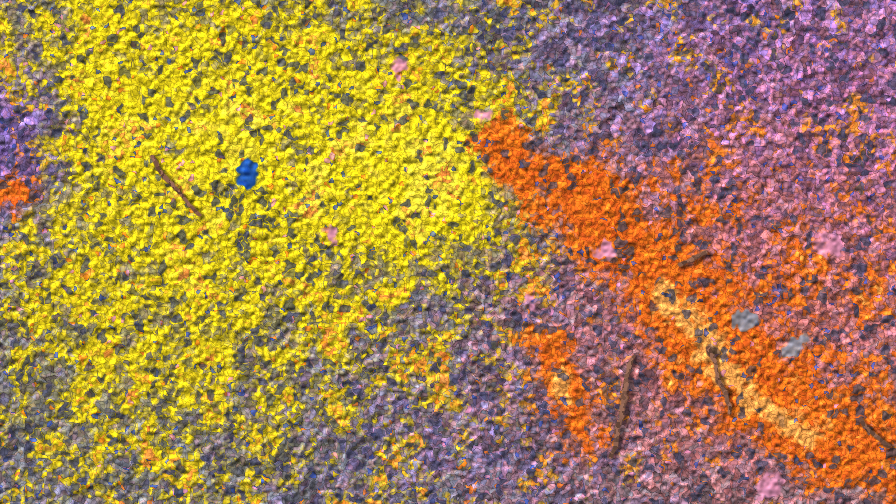
A Shadertoy shader for this texture:

```glsl
// Rough asphalt dusted with coloured powder: yellow at left, an orange streak at right.
// Soft density fields decide where each pigment lies; cellular grains and clumpy
// noise break the fields into crumbs, then relief lighting and debris are added.

vec3 hash3(vec2 p) {
    vec3 q = fract(p.xyx * vec3(.1031, .1030, .0973));
    q += dot(q, q.yxz + 33.33);
    return fract((q.xxy + q.yzz) * q.zyx);
}

float noise(vec2 p) {
    vec2 i = floor(p), f = fract(p);
    f = f * f * (3. - 2. * f);
    return mix(mix(hash3(i).x, hash3(i + vec2(1, 0)).x, f.x),
               mix(hash3(i + vec2(0, 1)).x, hash3(i + 1.).x, f.x), f.y);
}

float fbm(vec2 p) {
    float sum = 0., amp = .5;
    for (int i = 0; i < 4; i++) {
        sum += amp * noise(p);
        p = mat2(1.6, 1.2, -1.2, 1.6) * p + 7.3;
        amp *= .55;
    }
    return sum / 1.01;
}

// Cellular grains: returns the distance to the gap, and a random id per grain.
float grains(vec2 p, out vec3 id) {
    vec2 cell = floor(p);
    float near = 9., next = 9.;
    for (int y = -1; y <= 1; y++)
    for (int x = -1; x <= 1; x++) {
        vec2 c = cell + vec2(x, y);
        vec3 h = hash3(c + 17.);
        float d = length(c + .1 + .8 * h.xy - p);
        if (d < near) { next = near; near = d; id = hash3(c + 91.); }
        else next = min(next, d);
    }
    return next - near;
}

float blob(vec2 p, vec2 centre, vec2 radius) {
    vec2 q = (p - centre) / radius;
    return exp(-dot(q, q));
}

float segment(vec2 p, vec2 a, vec2 b) {
    vec2 v = b - a;
    return length(p - a - v * clamp(dot(p - a, v) / dot(v, v), 0., 1.));
}

float relief(vec2 p) {
    return .55 * noise(p * 65.) + .45 * noise(p * 130.);
}

void mainImage(out vec4 fragColor, in vec2 fragCoord) {
    vec2 p = fragCoord / iResolution.y;
    float pixel = 1. / iResolution.y;
    vec2 warp = vec2(fbm(p * 18.), fbm(p * 18. + 40.)) - .5;
    vec2 ragged = vec2(noise(p * 110.), noise(p * 110. + 60.)) - .5;
    vec2 w = p + .07 * warp;

    vec3 coarse, fine;
    float gap = grains(p * 58. + warp * 2. + ragged * .7, coarse);
    float fineGap = grains(p * 130. + ragged, fine);
    float clump = fbm(p * 24. + 5.) - .5;
    float crumbs = 1.3 * clump + .42 * (fine.x - .5) + .3 * (coarse.x - .5);

    // Bare stone: slate, turning violet at upper right and rose at lower right
    float violet = blob(w, vec2(1.75, .85), vec2(.65, .5)) + blob(w, vec2(0., .73), vec2(.13, .18))
                 + .35 * blob(w, vec2(.9, .1), vec2(.4, .3));
    vec3 col = mix(vec3(.41, .42, .47), vec3(.50, .39, .67), clamp(violet + .7 * (coarse.y - .5), 0., 1.));
    float rose = .85 * blob(w, vec2(1.48, .32), vec2(.48, .42)) + .3 * blob(w, vec2(1.75, .85), vec2(.4));
    col = mix(col, vec3(.75, .42, .42), clamp(rose + .6 * (fine.y - .5), 0., .9));
    col = mix(col, vec3(.80, .46, .70), .7 * smoothstep(.72, .95, fine.z)
              * blob(w, vec2(1.75, .75), vec2(.45, .4)));
    col *= .74 + .58 * coarse.z;

    // Yellow powder: thin dust first, then crumbs with pale lumps
    float yellow = .72 * blob(w, vec2(.48, .76), vec2(.48, .31))
                 + .55 * blob(w, vec2(.88, .62), vec2(.16, .18))
                 + .40 * blob(w, vec2(.3, .28), vec2(.55, .38))
                 + .25 * blob(w, vec2(.12, .95), vec2(.3, .15))
                 - .6 * blob(w, vec2(.01, .71), vec2(.09, .15)) + .05;
    col = mix(col, vec3(.66, .60, .24), .65 * smoothstep(.1, .5, yellow + .5 * crumbs));
    float cover = smoothstep(.27, .62, yellow + crumbs);
    col = mix(col, mix(vec3(.80, .70, .10), vec3(.99, .90, .10), .5 * fine.y + .6 * yellow), .95 * cover);
    col = mix(col, vec3(1., .93, .36), .5 * smoothstep(.75, 1.15, yellow + 1.5 * clump));

    // Orange powder: bent streak, short lower streak and loose haze
    float streak = min(min(segment(w, vec2(.99, .70), vec2(1.17, .60)),
                           segment(w, vec2(1.17, .60), vec2(1.41, .31))),
                       min(segment(w, vec2(1.41, .31), vec2(1.60, .14)),
                           segment(w, vec2(1.60, .14), vec2(1.80, .06))));
    float width = mix(.056, .085, smoothstep(1.1, 1.7, p.x));
    float lower = segment(w, vec2(1.09, .31), vec2(1.15, .13));
    float orange = .9 * exp(-streak * streak / (width * width)) + .7 * exp(-lower * lower / .0022)
                 + .34 * blob(w, vec2(1.58, .40), vec2(.40, .30))
                 + .25 * blob(w, vec2(1.25, .62), vec2(.22, .13))
                 + .6 * blob(w, vec2(.03, .61), vec2(.05, .05)) + .04;
    col = mix(col, vec3(.76, .42, .30), .55 * smoothstep(.12, .55, orange + .5 * crumbs));
    cover = smoothstep(.30, .62, orange + .85 * crumbs);
    col = mix(col, mix(vec3(.84, .34, .11), vec3(1., .50, .12), fine.y), .95 * cover);
    float core = min(segment(w, vec2(1.32, .43), vec2(1.47, .24)), segment(w, vec2(1.47, .24), vec2(1.61, .13)));
    core = min(core, segment(w, vec2(1.10, .26), vec2(1.12, .20)) + .012);
    col = mix(col, vec3(1., .70, .36), .85 * smoothstep(.25, .85, exp(-core * core / .0009) + crumbs));

    // Rare stray crumbs: blue, pink and orange
    vec3 stray = coarse.x < .4 ? vec3(.20, .30, .66) : coarse.x < .6 ? vec3(.86, .52, .70) : vec3(.95, .47, .14);
    col = mix(col, stray, .7 * step(.96, fine.z));

    // Dark pebbles and surface light from the upper left
    col = mix(col, vec3(.23, .25, .34), .75 * smoothstep(.83, .87, coarse.y) * smoothstep(.04, .25, gap));
    float slope = relief(p) - relief(p + vec2(-.003, .005));
    col *= (1. + 1.25 * slope) * mix(.84, 1.05, smoothstep(0., .3, gap)) * mix(.86, 1.05, smoothstep(0., .35, fineGap));

    // Larger crumbs: pink, one blue, two pale stones; z is the radius
    vec3 spots[10] = vec3[](vec3(.80, .87, .020), vec3(.96, .775, .013), vec3(1.64, .51, .019),
        vec3(1.053, .414, .014), vec3(1.204, .514, .012), vec3(.66, .537, .011), vec3(1.52, .03, .018),
        vec3(.493, .653, .024), vec3(1.477, .363, .020), vec3(1.574, .312, .015));
    for (int i = 0; i < 10; i++) {
        vec3 tint = i < 7 ? vec3(.96, .62, .76) : i == 7 ? vec3(.08, .32, .78) : vec3(.58, .60, .66);
        float d = length(p + .035 * warp + .018 * ragged - spots[i].xy) - spots[i].z + .04 * clump;
        col = mix(col, tint * (.9 + .9 * slope), .9 * smoothstep(.004 + pixel, -.004, d));
    }

    // Twigs with a shadow along the lower right
    vec4 twigs[5] = vec4[](vec4(.30, .69, .39, .57), vec4(1.26, .29, 1.208, .09),
        vec4(1.41, .305, 1.45, .18), vec4(1.713, .167, 1.76, .11), vec4(1.35, .475, 1.40, .495));
    for (int i = 0; i < 5; i++) {
        vec2 q = p + .025 * warp;
        float d = segment(q, twigs[i].xy, twigs[i].zw) - .0045;
        float shade = segment(q + vec2(-.006, .004), twigs[i].xy, twigs[i].zw) - .005;
        col *= 1. - .45 * smoothstep(.005, -.002, shade);
        col = mix(col, vec3(.47, .33, .27) * (.75 + .6 * fine.x), smoothstep(pixel, -pixel, d));
    }
    fragColor = vec4(clamp(col, 0., 1.), 1.);
}
```
